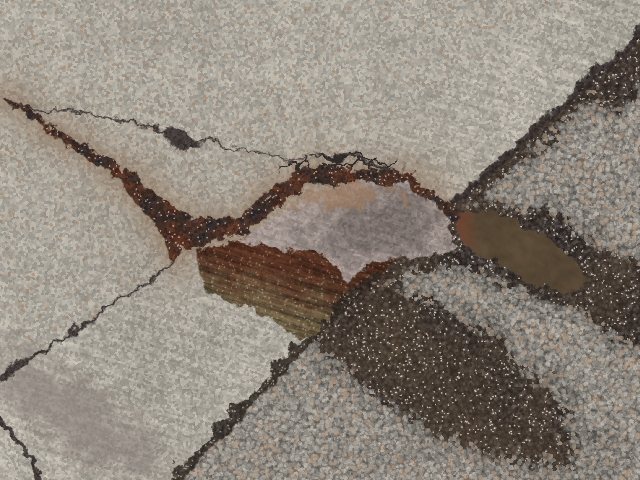
This texture is drawn by a Shadertoy shader. Its source:

```glsl
// Cracked concrete slabs with a rusty seep, a muddy puddle and soaked gravel.
const float VIEW = 5.76; // canvas height in scene units
const float GRIT = 32., STONE = 19.;
const float WOBBLE = .055; // raggedness of borders
const vec3 CONCRETE = vec3(.67, .65, .61);
const vec3 GRAVEL = vec3(.58, .56, .53);
const vec3 PATCH = vec3(.60, .55, .53);
const vec3 PEBBLE = vec3(.63, .49, .37);
const vec3 RUST = vec3(.34, .20, .14);
const vec3 OLIVE = vec3(.43, .37, .27);
const vec3 MUD = vec3(.34, .28, .21);
const vec3 WET = vec3(.19, .165, .16);

// Seams: x, y, half width
const vec3 SEEP[6] = vec3[](vec3(.05,4.6,.02), vec3(.45,4.3,.03), vec3(1.,3.96,.05),
  vec3(1.5,3.64,.08), vec3(2.1,3.05,.2), vec3(2.1,2.68,.06));
const vec3 CHANNEL[6] = vec3[](vec3(2.3,2.95,.16), vec3(2.9,3.05,.08), vec3(3.3,3.4,.12),
  vec3(3.75,3.66,.09), vec3(4.9,3.6,.08), vec3(5.45,3.15,.08));
const vec3 HAIRLINE[6] = vec3[](vec3(.15,4.47,.015), vec3(1.,4.41,.01), vec3(1.9,4.2,.015),
  vec3(3.5,3.85,.005), vec3(4.15,3.92,.02), vec3(4.7,3.68,.02));
const vec3 BAND[6] = vec3[](vec3(4.4,2.45,.12), vec3(5.1,2.65,.12), vec3(5.6,2.95,.4),
  vec3(6.4,2.75,.48), vec3(7.1,2.4,.4), vec3(7.8,2.05,.48));

// Outlines
const vec2 ISLAND[11] = vec2[](vec2(2.83,2.88), vec2(3.3,3.12), vec2(3.7,3.47), vec2(4.3,3.58),
  vec2(4.9,3.54), vec2(5.3,3.25), vec2(5.5,2.75), vec2(4.45,2.6), vec2(4.18,2.36),
  vec2(3.85,2.72), vec2(3.3,2.8));
const vec2 RUNOFF[11] = vec2[](vec2(2.35,2.75), vec2(2.9,2.95), vec2(4.,2.9), vec2(5.,2.8),
  vec2(4.6,2.5), vec2(4.3,2.2), vec2(3.95,1.85), vec2(3.6,1.72), vec2(3.3,1.9),
  vec2(2.5,2.25), vec2(2.4,2.45));

vec3 hash(vec2 p) {
  vec3 h = fract(p.xyx * vec3(.1031, .1030, .0973));
  h += dot(h, h.yxz + 33.33);
  return fract((h.xxy + h.yzz) * h.zyx);
}
float waves(vec2 p) { // layered sines
  float sum = 0., amp = .6;
  for (int i = 0; i < 5; i++) {
    sum += amp * sin(p.x + 1.7 * sin(p.y)) * sin(p.y + 1.3 * sin(p.x));
    p = mat2(1.5, 1.2, -1.2, 1.5) * p + 1.7;
    amp *= .6;
  }
  return sum;
}
vec3 cells(vec2 p) { // nearest distance, gap to next, random id
  vec3 c = vec3(9., 9., 0.);
  for (int k = 0; k < 9; k++) {
    vec2 g = floor(p) + vec2(k % 3, k / 3) - 1.;
    vec3 h = hash(g + 50.);
    float d = length(g + h.xy - p);
    if (d < c.x) c = vec3(d, c.x, h.z); else c.y = min(c.y, d);
  }
  return vec3(c.x, c.y - c.x, c.z);
}
float seam(vec2 p, vec3 k[6]) {
  float d = 9.;
  for (int i = 0; i < 5; i++) {
    vec2 a = p - k[i].xy, e = k[i + 1].xy - k[i].xy;
    float t = clamp(dot(a, e) / dot(e, e), 0., 1.);
    d = min(d, length(a - e * t) - mix(k[i].z, k[i + 1].z, t));
  }
  return d;
}
float area(vec2 p, vec2 v[11]) {
  float d = 99., side = 1.;
  for (int i = 0, j = 10; i < 11; j = i++) {
    vec2 e = v[j] - v[i], a = p - v[i];
    vec2 b = a - e * clamp(dot(a, e) / dot(e, e), 0., 1.);
    d = min(d, dot(b, b));
    if ((v[i].y > p.y) != (v[j].y > p.y) && a.x < e.x * a.y / e.y) side = -side;
  }
  return side * sqrt(d);
}
float blob(vec2 p, vec2 c, vec2 r, float slope) {
  p -= c;
  return length(vec2(p.x, p.y - slope * p.x) / r) - 1.;
}
float cover(float d, float soft) { return 1. - smoothstep(-soft, soft, d); }

void mainImage(out vec4 fragColor, in vec2 fragCoord) {
  vec2 p = fragCoord / iResolution.y * VIEW;
  float aa = .015, broad = waves(p * 1.3), rough = waves(p * 9.);
  vec2 q = p + WOBBLE * vec2(rough, waves(p.yx * 11.));
  vec3 grit = cells(p * GRIT), stone = cells(p * STONE);
  float streak = waves(vec2(p.x * 2., (p.y + .3 * p.x) * 30.));
  float glint = step(.85, grit.z) * cover(grit.x - .3, .15);
  float flow = min(seam(q, SEEP), seam(q, CHANNEL));

  // Slab borders and joints
  float upper = q.y + 1.68 - .917 * q.x, lower = q.y + 2.15 - 1.03 * q.x;
  float left = q.y - 1.21 - .668 * q.x;
  float high = max(abs(upper) * .74 - .04, 5.4 - q.x);
  float low = max(abs(lower) * .7 - .06 - .06 * rough, q.y - 2.5);
  float gravel = cover(max(upper, lower), .03), foot = cover(left, aa);

  // Dry slabs
  vec3 col = CONCRETE * (1. + .03 * broad + .04 * rough + .24 * (grit.z - .5));
  col = mix(col, PEBBLE, .5 * step(.9, stone.z) * cover(stone.x - .4, .1) * (1. - foot));
  col *= 1. + foot * .08 * streak;
  float stain = cover(blob(p, vec2(.85, .8), vec2(1., .45), -.6) + .4 * rough, .6);
  col = mix(col, PATCH * .88, .6 * stain);
  vec3 stony = GRAVEL * (.76 + .22 * stone.z + .34 * grit.z);
  stony = mix(stony, PEBBLE, .4 * step(.85, stone.z));
  col = mix(col, stony * (1. - .25 * smoothstep(.4, .8, stone.x)), gravel);
  col = mix(col, PEBBLE * .85, .5 * exp(-max(flow, 0.) * 5.) * (1. - gravel));

  // Soaked gravel with a damp margin
  float wetness = grit.z * .65 + stone.z * .35;
  vec3 soaked = mix(WET * .8, PATCH * .8, wetness * wetness);
  soaked = mix(soaked, MUD, .35 + .3 * broad) * (1.15 - .4 * stone.x) + glint * .4;
  float soak = min(seam(q, BAND), .5 * blob(q, vec2(5.2, 1.37), vec2(1.65, .76), -.52));
  soak = min(soak, .35 * blob(q, vec2(7.5, 4.9), vec2(.4, .35), .5));
  soak = min(soak, high - .12) + .12 * (stone.z - .5) + .05 * rough;
  float ground = max(gravel, cover(p.y - 3.2, .2));
  col *= 1. - .2 * gravel * cover(soak - .1, .16);
  col = mix(col, soaked, cover(soak, .04) * ground);

  // Rusty runoff, broken rim and channel
  vec3 film = mix(OLIVE, RUST, smoothstep(2., 2.7, p.y + .2 * (p.x - 3.) + .15 * rough));
  film = film * (.9 + .3 * streak + .25 * (grit.z - .5)) + glint * .15;
  col = mix(col, film, cover(area(q, RUNOFF) + .06 * rough, aa));
  float rim = cover(blob(q, vec2(4.1, 3.74), vec2(.75, .2), 0.), .1);
  col = mix(col, WET, rim * cover(cells(q * 5.).y - .1, .05));
  vec3 seep = mix(WET, RUST, .5 + .6 * rough) * (.8 + .5 * grit.z) + glint * .35;
  col = mix(col, seep, cover(flow + .03 * rough, aa));

  // Island and puddle
  vec3 worn = PATCH * (1.04 + .08 * streak + .2 * (grit.z - .5));
  float shade = cover(blob(p, vec2(4.6, 3.1), vec2(.8, .35), .1) - .6 * rough, .6);
  worn *= 1. - .22 * shade;
  worn = mix(worn, PEBBLE, .6 * cover(blob(p, vec2(4., 3.4), vec2(.5, .15), 0.) - rough, .4));
  col = mix(col, worn, cover(area(q, ISLAND), aa));
  vec3 water = mix(RUST * 1.3, MUD * (1. + .1 * rough), smoothstep(5.4, 5.8, p.x));
  col = mix(col, water, cover(blob(q, vec2(6.25, 2.75), vec2(.78, .32), -.45), .04));

  // Open cracks
  float crack = max(abs(left) * .83 - .015 - .03 * max(broad, 0.), q.x - 2.1);
  crack = min(crack, seam(q, HAIRLINE));
  crack = min(crack, max(abs(q.x + .64 * q.y - .5) - .035, q.y - .85));
  crack = min(crack, .1 * blob(q, vec2(2.18, 4.1), vec2(.2, .1), -.2));
  col = mix(col, WET * (.8 + .6 * grit.z), .9 * cover(min(crack, high), aa));
  col = mix(col, soaked * .75, .9 * cover(low, .02));
  fragColor = vec4(clamp(col, 0., 1.), 1.);
}
```
